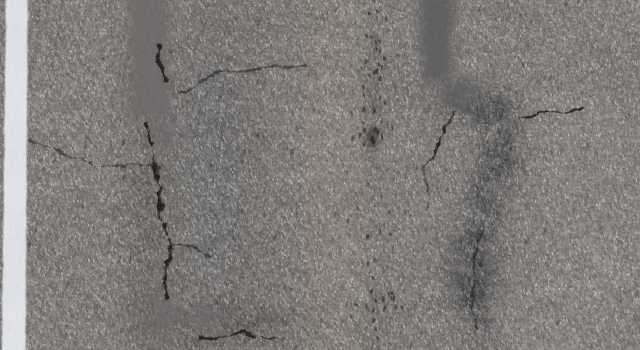
This texture is drawn by a Shadertoy shader. Its source:

```glsl
vec2 hash2(vec2 c) {
    return fract(sin(vec2(dot(c, vec2(127.1, 311.7)), dot(c, vec2(269.5, 183.3)))) * 43758.5);
}

// Cellular noise: distance to the nearest seed, and that cell's random tone
vec2 cells(vec2 p) {
    vec2 cell = floor(p), nearest = vec2(9.0, 0.0);
    for (int j = -1; j <= 1; j++)
    for (int i = -1; i <= 1; i++) {
        vec2 c = cell + vec2(i, j);
        float d = length(c + 0.1 + 0.8 * hash2(c) - p);
        if (d < nearest.x) nearest = vec2(d, hash2(c + 37.0).x);
    }
    return nearest;
}

// Layered sines, rotated at each octave
float ripple(vec2 p) {
    float sum = 0.0, gain = 0.5;
    for (int i = 0; i < 5; i++) {
        sum += gain * sin(p.x + 1.3 * sin(p.y)) * cos(p.y + 0.7 * sin(p.x));
        p = mat2(1.5, 1.15, -1.15, 1.5) * p + 2.7;
        gain *= 0.6;
    }
    return sum;
}

float blob(vec2 p, vec2 centre, vec2 size) {
    vec2 q = (p - centre) / size;
    return exp(-dot(q, q));
}

float softBox(vec2 p, vec2 centre, vec2 halfSize, float blur) {
    vec2 q = abs(p - centre) - halfSize;
    float d = length(max(q, 0.0)) + min(max(q.x, q.y), 0.0);
    return 1.0 - smoothstep(-blur, blur, d);
}

float segment(vec2 p, vec2 a, vec2 b) {
    vec2 ab = b - a;
    return length(p - a - ab * clamp(dot(p - a, ab) / dot(ab, ab), 0.0, 1.0));
}

// Crack through four points, its width broken up along the way
float crack(vec2 p, vec4 s, vec4 e, float width) {
    float d = min(segment(p, s.xy, s.zw), min(segment(p, s.zw, e.xy), segment(p, e.xy, e.zw)));
    float w = width * (0.75 + 1.5 * ripple(p * 60.0));
    float soft = 0.9 / iResolution.y + 0.001;
    return 1.0 - smoothstep(w - soft, w + soft, d);
}

void mainImage(out vec4 fragColor, in vec2 fragCoord) {
    vec2 p = fragCoord / iResolution.y;
    float broad = ripple(p * 9.0), fine = ripple(p * 38.0 + 4.0);

    // Broad asphalt tone with a warm, worn centre lane
    vec3 color = vec3(0.508, 0.494, 0.481) + 0.02 * broad + 0.016 * fine;
    color += vec3(0.033, 0.017, 0.008) * blob(p, vec2(0.95, 0.5), vec2(0.15, 0.9));
    color += 0.025 * blob(p, vec2(1.68, 0.25), vec2(0.25, 0.5));
    color -= vec3(0.05, 0.043, 0.036) * blob(p, vec2(0.62, 0.5), vec2(0.2, 0.65));
    color -= 0.07 * blob(p, vec2(0.7, 0.07), vec2(0.2, 0.07));
    color -= 0.05 * blob(p, vec2(0.42, 0.3), vec2(0.07, 0.4));

    // Smooth sealed strips and their ragged ends
    vec2 q = p + 0.016 * vec2(broad, fine);
    float seal = softBox(q, vec2(0.424, 0.86), vec2(0.058, 0.2), 0.032);
    seal = max(seal, 0.8 * blob(q, vec2(0.462, 0.62), vec2(0.04, 0.09)));
    seal = max(seal, 0.75 * blob(q, vec2(0.46, 0.1), vec2(0.075, 0.075)));
    seal = max(seal, 0.7 * blob(q, vec2(0.58, 0.085), vec2(0.06, 0.04)));
    float rightSeal = softBox(q, vec2(1.248, 0.9), vec2(0.05, 0.14), 0.035);
    rightSeal = max(rightSeal, 0.9 * blob(q, vec2(1.31, 0.735), vec2(0.07, 0.05)));

    // Dark stain drifting down from the right strip
    float stain = 0.6 * blob(q, vec2(1.39, 0.69), vec2(0.11, 0.045));
    stain += 0.75 * blob(q, vec2(1.43, 0.57), vec2(0.06, 0.14));
    stain += 0.5 * blob(q, vec2(1.38, 0.42), vec2(0.055, 0.1));
    stain += 0.85 * blob(q, vec2(1.33, 0.22), vec2(0.06, 0.13));
    stain += 0.5 * blob(q, vec2(1.39, 0.15), vec2(0.045, 0.2));
    stain *= 0.85 + 0.7 * fine;
    color = mix(color, vec3(0.425, 0.415, 0.413), 0.9 * seal);
    color = mix(color, vec3(0.365, 0.362, 0.37), 0.9 * rightSeal);
    color = mix(color, vec3(0.24, 0.245, 0.26), clamp(0.75 * stain, 0.0, 0.8));

    // Slanted aggregate grains with small bright chips
    vec2 slant = vec2(p.x + 0.25 * p.y, p.y) + 0.003 * fine;
    vec2 grain = cells(slant * vec2(180.0, 100.0));
    vec2 grit = cells(slant * vec2(250.0, 190.0) + 19.0);
    float rough = 1.0 - 0.88 * max(seal, rightSeal);
    float relief = 0.12 * (grain.y - 0.5) + 0.08 * (grit.y - 0.5) + 0.09 * (0.43 - grain.x);
    relief += 0.1 * smoothstep(0.82, 1.0, grain.y) * (1.0 - smoothstep(0.1, 0.55, grain.x));
    color += rough * relief;

    // Scattered pits, denser along the oil drip line
    float drip = blob(p, vec2(1.066, 0.73), vec2(0.04, 0.23));
    drip = max(drip, 0.5 * blob(p, vec2(1.08, 0.15), vec2(0.05, 0.35)));
    vec2 pit = cells((p + 0.008 * fine) * vec2(85.0, 45.0));
    float spot = 1.0 - smoothstep(0.05, 0.55, pit.x);
    spot *= smoothstep(0.92 - 0.45 * drip, 1.05 - 0.4 * drip, pit.y);
    color *= 1.0 - 0.5 * spot * rough;
    color *= 1.0 - drip * (0.1 + 0.15 * ripple(p * vec2(90.0, 35.0)));
    color *= 1.0 - 0.45 * blob(q, vec2(1.07, 0.605), vec2(0.016, 0.025));

    // Deep and hairline cracks
    vec2 k = p + 0.009 * vec2(ripple(p * 48.0), ripple(p * 48.0 + 8.0));
    float deep = crack(k, vec4(0.419, 0.648, 0.438, 0.56), vec4(0.455, 0.464, 0.457, 0.381), 0.006);
    deep = max(deep, crack(k, vec4(0.457, 0.381, 0.488, 0.31), vec4(0.474, 0.226, 0.474, 0.148), 0.006));
    deep = max(deep, crack(k, vec4(0.452, 0.87, 0.455, 0.825), vec4(0.463, 0.8, 0.474, 0.77), 0.005));
    deep = max(deep, crack(k, vec4(1.481, 0.66, 1.548, 0.676), vec4(1.61, 0.68, 1.662, 0.693), 0.003));
    deep = max(deep, crack(k, vec4(0.571, 0.036, 0.643, 0.036), vec4(0.69, 0.052, 0.786, 0.029), 0.0035));
    deep = max(deep, crack(k, vec4(1.298, 0.674, 1.274, 0.643), vec4(1.243, 0.56, 1.212, 0.524), 0.0035));
    float hair = crack(k, vec4(0.512, 0.738, 0.56, 0.75), vec4(0.61, 0.79, 0.869, 0.814), 0.0032);
    hair = max(hair, crack(k, vec4(0.086, 0.6, 0.167, 0.567), vec4(0.274, 0.526, 0.433, 0.529), 0.0028));
    hair = max(hair, crack(k, vec4(0.488, 0.305, 0.548, 0.293), vec4(0.57, 0.285, 0.595, 0.267), 0.0035));
    hair = max(hair, crack(k, vec4(1.212, 0.524, 1.214, 0.48), vec4(1.225, 0.44, 1.221, 0.4), 0.0025));
    hair = max(hair, crack(k, vec4(1.385, 0.37, 1.36, 0.28), vec4(1.35, 0.15, 1.36, 0.06), 0.0035));
    color = mix(color, vec3(0.12, 0.115, 0.115), max(0.92 * deep, 0.6 * hair));

    // Painted edge line
    float edge = 0.002 * fine, soft = 1.0 / iResolution.y + 0.002;
    float paint = smoothstep(-soft, soft, p.x - 0.005 - 0.012 * p.y + edge);
    paint *= 1.0 - smoothstep(-soft, soft, p.x - 0.073 - 0.006 * p.y + edge);
    vec3 white = vec3(0.87, 0.88, 0.9) + 0.02 * broad + 0.12 * relief;
    fragColor = vec4(clamp(mix(color, white, paint), 0.0, 1.0), 1.0);
}
```
